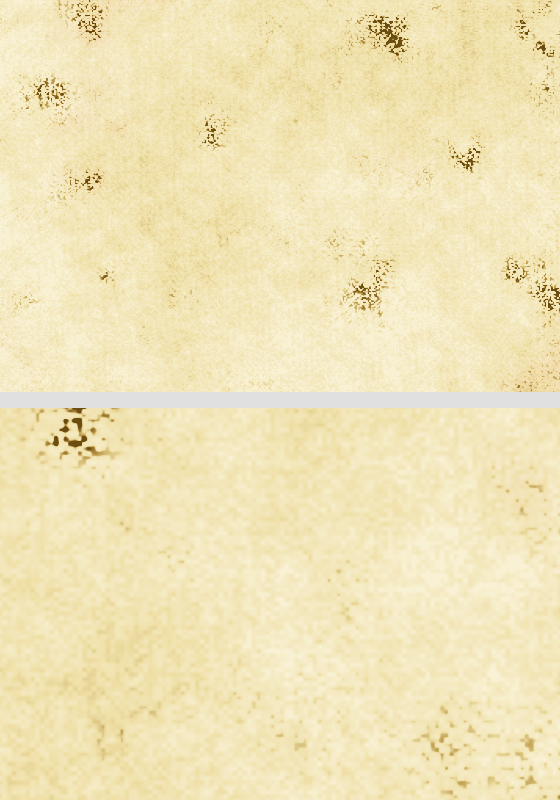
Top: the whole. Bottom: its middle third, enlarged.
This texture is drawn by a Shadertoy shader. Its source:

```glsl
// Aged cream parchment with cloudy mottling, fine grain and speckled brown stains.

// Tone is a position along the RAMP: 0 is pale cream, 7 is deep brown.
const float BASE_TONE = 1.83;
const float CLOUD_AMOUNT = 4.0;
const float MOTTLE_AMOUNT = 3.0;
const float GRAIN_AMOUNT = 3.3;
const float STREAK_AMOUNT = 0.55;
const float STAIN_AMOUNT = 0.6;
const float SPECK_AMOUNT = 3.6;
const float EDGE_WIDTH = 0.17;
const float GRAIN_SCALE = 250.0;   // grains per canvas height
const int BLOT_COUNT = 30;

const vec3 RAMP[8] = vec3[8](
    vec3(0.975, 0.945, 0.83),
    vec3(0.96, 0.92, 0.77),
    vec3(0.95, 0.90, 0.72),
    vec3(0.94, 0.88, 0.66),
    vec3(0.91, 0.84, 0.60),
    vec3(0.85, 0.76, 0.50),
    vec3(0.73, 0.59, 0.27),
    vec3(0.42, 0.30, 0.07));
const vec3 RUST_TINT = vec3(0.0, -0.025, -0.015);

float hash(vec2 p) {
    return fract(sin(dot(p, vec2(127.1, 311.7))) * 43758.5453);
}

float noise(vec2 p) {
    vec2 cell = floor(p);
    vec2 f = fract(p);
    f = f * f * (3.0 - 2.0 * f);
    float low = mix(hash(cell), hash(cell + vec2(1, 0)), f.x);
    float high = mix(hash(cell + vec2(0, 1)), hash(cell + vec2(1, 1)), f.x);
    return mix(low, high, f.y);
}

float fbm(vec2 p) {
    float sum = 0.0;
    float weight = 0.5;
    for (int i = 0; i < 5; i++) {
        sum += weight * noise(p);
        p = mat2(1.6, 1.2, -1.2, 1.6) * p + 17.3;
        weight *= 0.5;
    }
    return sum / 0.96875;
}

// Soft round stains, gathered towards the left and right sides.
float blots(vec2 p, float aspect) {
    float sum = 0.0;
    for (int i = 0; i < BLOT_COUNT; i++) {
        float id = float(i) + 1.0;
        float side = 2.0 * hash(vec2(id, 3.1)) - 1.0;
        float x = 0.5 + 0.5 * sign(side) * pow(abs(side), 0.65);
        vec2 centre = vec2(x * aspect, hash(vec2(id, 8.7)));
        float radius = mix(0.025, 0.09, hash(vec2(id, 5.3)));
        float strength = mix(0.35, 1.0, hash(vec2(id, 2.9)));
        vec2 d = (p - centre) / radius;
        sum += strength * exp(-dot(d, d));
    }
    return sum;
}

vec3 rampColor(float tone) {
    tone = clamp(tone, 0.0, 6.999);
    int step0 = int(tone);
    return mix(RAMP[step0], RAMP[step0 + 1], fract(tone));
}

void mainImage(out vec4 fragColor, in vec2 fragCoord) {
    vec2 p = fragCoord / iResolution.y;
    float aspect = iResolution.x / iResolution.y;

    // Paper body: broad clouds, small mottling and grain
    float cloud = fbm(p * 2.3 + 4.0) - 0.5;
    float mottle = fbm(p * 21.0 + 31.0) - 0.5;
    float grain = 0.7 * noise(p * GRAIN_SCALE) + 0.3 * noise(p * GRAIN_SCALE * 0.47 + 9.0);

    // Faint vertical streaks, broken along their length
    float streak = smoothstep(0.62, 0.95, noise(vec2(p.x * 75.0, p.y * 2.5)));
    streak *= smoothstep(0.4, 0.7, noise(p * vec2(5.0, 3.0) + 50.0));

    // Worn areas: ragged blots, loose patches and dirty borders
    vec2 toEdge = min(p, vec2(aspect, 1.0) - p);
    float edge = smoothstep(EDGE_WIDTH, 0.0, toEdge.x) + 0.6 * smoothstep(EDGE_WIDTH * 0.6, 0.0, toEdge.y);
    float ragged = smoothstep(0.32, 0.7, fbm(p * 13.0 + 70.0));
    float patches = smoothstep(0.5, 0.75, fbm(p * 4.5 + 12.0));
    float wear = ragged * (1.25 * blots(p, aspect) + 0.5 * patches + 0.45 * edge);
    wear = min(wear, 1.2);

    // Dark specks grow denser with wear
    float threshold = 0.74 - 0.25 * wear;
    float speck = smoothstep(threshold, threshold + 0.2, grain);

    float tone = BASE_TONE
        + CLOUD_AMOUNT * cloud
        + MOTTLE_AMOUNT * mottle
        + GRAIN_AMOUNT * (grain - 0.5)
        + STREAK_AMOUNT * streak
        + wear * (STAIN_AMOUNT + SPECK_AMOUNT * speck);

    float rust = smoothstep(0.5, 0.75, fbm(p * 3.0 + 90.0)) * min(wear * 2.0, 1.0);
    fragColor = vec4(rampColor(tone) + RUST_TINT * rust, 1.0);
}
```
